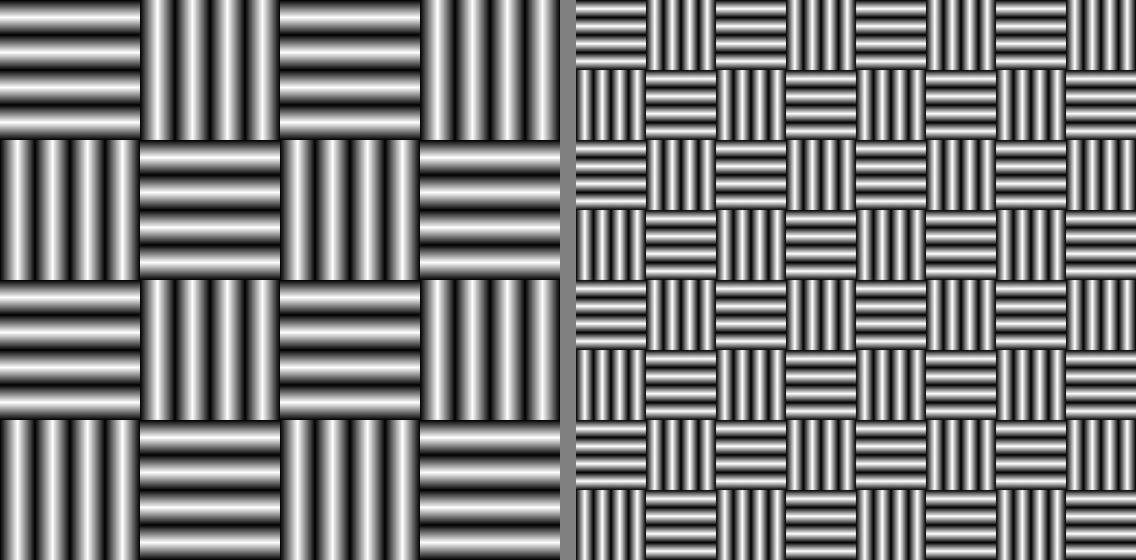
Left: one tile. Right: repeated 2 by 2.
A WebGL 2 fragment shader for this pattern:

```glsl
#version 300 es
precision highp float;

uniform vec2 u_resolution;
out vec4 fragColor;

// Ramps from black at each stripe edge to white at its centre
vec2 stripeShade(vec2 p) {
    return 1.0 - abs(2.0 * fract(p) - 1.0);
}

// Smoothed square wave: +1 in even cells, -1 in odd cells
vec2 cellSign(vec2 cell, vec2 pixel) {
    vec2 edgeDistance = 0.5 - abs(mod(cell + 0.5, 2.0) - 1.0);
    return clamp(2.0 * edgeDistance / pixel, -1.0, 1.0);
}

void main() {
    // Four cells across and down
    vec2 cell = 4.0 * gl_FragCoord.xy / u_resolution;
    vec2 side = cellSign(cell, 4.0 / u_resolution);

    // Four stripes per cell, turning direction in a checkerboard
    vec2 shade = stripeShade(4.0 * cell);
    float upright = 0.5 + 0.5 * side.x * side.y;
    float grey = mix(shade.y, shade.x, upright);

    fragColor = vec4(vec3(grey), 1.0);
}
```
